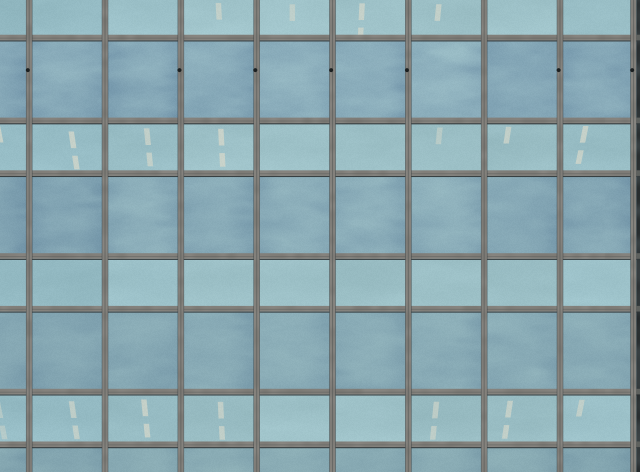
Write a Shadertoy shader that draws this texture.

```glsl
// Curtain-wall facade: grey mullions around alternating tall and short blue glass panes.

const float BAYS_ACROSS = 8.44;             // canvas width, in bays
const vec2  GRID_ORIGIN = vec2(0.385, 0.495); // first crossing, from the top left
const float STOREY = 1.788;                 // one tall pane plus one short pane
const float TALL = 1.093;                   // height of the tall pane
const float POST = 0.036;                   // half width of the vertical mullions
const float RAIL = 0.037;                   // half height of the horizontal mullions

const vec3 GLASS_DEEP  = vec3(0.44, 0.575, 0.66);
const vec3 GLASS_MID   = vec3(0.545, 0.68, 0.73);
const vec3 GLASS_PALE  = vec3(0.61, 0.75, 0.775);
const vec3 GLASS_GREEN = vec3(0.56, 0.70, 0.705);
const vec3 LAMP        = vec3(0.80, 0.83, 0.79);
const vec3 METAL       = vec3(0.51, 0.50, 0.48);
const vec3 GROOVE      = vec3(0.37, 0.38, 0.37);
const vec3 SHADOW      = vec3(0.22, 0.25, 0.26);

float hash(vec2 p) {
    vec3 q = fract(p.xyx * 0.1031);
    q += dot(q, q.yzx + 33.33);
    return fract((q.x + q.y) * q.z);
}

float noise(vec2 p) {
    vec2 i = floor(p), f = fract(p);
    f = f * f * (3.0 - 2.0 * f);
    return mix(mix(hash(i), hash(i + vec2(1, 0)), f.x),
               mix(hash(i + vec2(0, 1)), hash(i + vec2(1, 1)), f.x), f.y);
}

float fbm(vec2 p) {
    float sum = 0.0, amp = 0.5;
    for (int i = 0; i < 4; i++) {
        sum += amp * noise(p);
        p = p * 2.03 + 17.3;
        amp *= 0.5;
    }
    return sum / 0.9375;
}

// Pixel coverage of a strip of the given half width, at signed distance d
float strip(float d, float halfWidth, float px) {
    float lo = max(d - 0.5 * px, -halfWidth);
    float hi = min(d + 0.5 * px, halfWidth);
    return clamp((hi - lo) / px, 0.0, 1.0);
}

// Tall pane: cloudy glass with ragged dark stains along its sides
vec3 tallGlass(vec2 uv, vec2 cell, vec2 p) {
    float cloud = fbm(p * vec2(1.8, 4.5) + 7.0 * cell);
    float ragged = 0.22 * (noise(vec2(uv.x * 3.0, uv.y * 13.0) + 31.0 * cell) - 0.5);
    float right = smoothstep(0.62, 1.08, uv.x + ragged) * (0.35 + 0.65 * hash(cell + 3.0));
    float left = smoothstep(0.62, 1.10, 1.0 - uv.x + ragged) * 0.75 * hash(cell + 11.0);
    float outer = 0.28 * smoothstep(1.0, 4.5, abs(cell.x - 3.7));
    float depth = outer + 0.25 * (hash(cell) - 0.4) + 0.8 * (0.5 - cloud)
                + 0.65 * max(left, right) + 0.12 * smoothstep(0.75, 1.0, uv.y);
    vec3 color = mix(GLASS_MID + 0.015, GLASS_DEEP, clamp(depth, -0.35, 1.0));
    return mix(color, GLASS_GREEN * 0.94, 0.13 * clamp(cell.y, 0.0, 3.0));
}

// Slanted pair of ceiling lamps seen through a short pane
float lamps(vec2 uv, vec2 cell, float px) {
    float fromMiddle = abs(cell.x - 3.5);
    bool lit = cell.y < 0.0 ? fromMiddle < 2.0 : fromMiddle > 1.0 && cell.y != 1.0;
    if (!lit) return 0.0;
    float start = 0.07 + 0.09 * hash(cell + 5.0) + (cell.y < 0.0 ? 0.12 : 0.0);
    float slant = 0.05 * (3.0 - cell.x);
    float x = uv.x - 0.59 + 0.042 * cell.x - slant * (uv.y - 0.2)
            - 0.08 * (hash(cell + 9.0) - 0.5);
    float upper = strip(uv.y - start - 0.11, 0.11, px);
    float lower = strip(uv.y - start - 0.41, 0.09, px) * step(0.25, hash(cell + 21.0));
    return strip(x, 0.036, px) * max(upper, lower) * (0.5 + 0.4 * hash(cell + 2.0));
}

// Short pane: pale, nearly even glass with a slightly darker haze inside
vec3 shortGlass(vec2 uv, vec2 cell, vec2 p, float px) {
    float haze = fbm(p * vec2(1.2, 3.5) + 5.0 * cell);
    vec3 color = GLASS_PALE + 0.05 * (haze - 0.5) + 0.03 * (hash(cell + 7.0) - 0.5);
    color -= vec3(0.03, 0.02, 0.01) * smoothstep(1.5, 4.5, abs(cell.x - 4.0));
    color += 0.015 * smoothstep(0.35, 0.65, uv.y);
    return mix(color, LAMP, lamps(uv, cell, px));
}

void mainImage(out vec4 fragColor, in vec2 fragCoord) {
    float px = BAYS_ACROSS / iResolution.x;
    vec2 p = vec2(fragCoord.x, iResolution.y - fragCoord.y) * px - GRID_ORIGIN;
    p.x += 0.03 * step(7.6, p.x); // the corner bay is narrower

    // Bay and storey
    vec2 cell = floor(p / vec2(1.0, STOREY));
    vec2 local = p - cell * vec2(1.0, STOREY);
    vec3 color = local.y < TALL
        ? tallGlass(vec2(local.x, local.y / TALL), cell, p)
        : shortGlass(local - vec2(0.0, TALL), cell, p, px);
    color += 0.018 * (hash(floor(p * 90.0)) - 0.5);

    // Rails, each with a shadow line underneath
    float dy = local.y < 0.5 * TALL ? local.y : local.y - TALL;
    if (local.y > 0.5 * (TALL + STOREY)) dy = local.y - STOREY;
    float wear = 0.05 * (noise(p * 9.0) - 0.5);
    color = mix(color, SHADOW, strip(dy - RAIL - 0.006, 0.009, px));
    color = mix(color, METAL + wear, strip(dy, RAIL, px));
    color = mix(color, GROOVE, 0.6 * strip(dy - 0.008, 0.006, px));

    // Posts with dark gaskets, a centre groove and a few bolts
    float dx = p.x - round(p.x);
    color = mix(color, SHADOW, 0.75 * strip(dx, POST + 0.007, px));
    color = mix(color, METAL + wear, strip(dx, POST, px));
    color = mix(color, GROOVE, 0.75 * strip(dx, 0.007, px));
    float bolt = length(vec2(dx + 0.018, p.y - 0.43)) - 0.026;
    float hasBolt = step(0.3, hash(vec2(round(p.x), 4.0)));
    color = mix(color, SHADOW * 0.5, hasBolt * clamp(0.5 - bolt / px, 0.0, 1.0));

    // Dark return wall beyond the corner
    vec3 returnWall = SHADOW * (0.6 + 0.5 * noise(p * vec2(4.0, 7.0)));
    returnWall = mix(returnWall, GROOVE, strip(dy, RAIL, px));
    color = mix(color, returnWall, clamp((p.x - 8.04) / px + 0.5, 0.0, 1.0));
    fragColor = vec4(color, 1.0);
}
```
